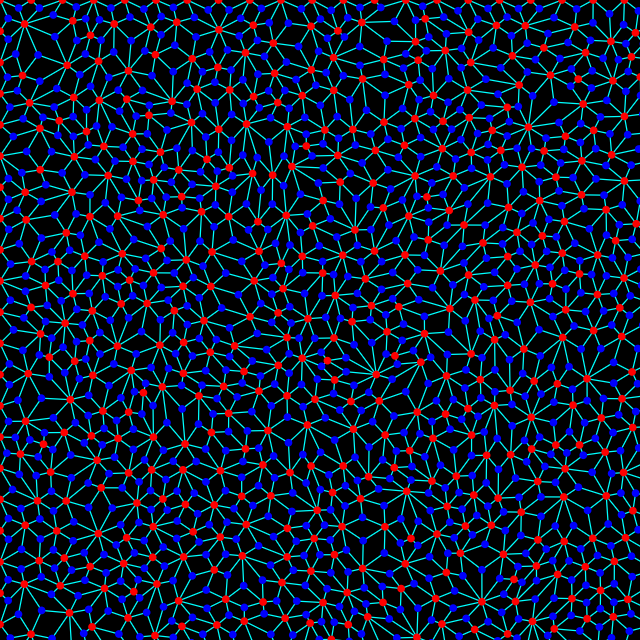
Give the GLSL for this pattern, as a Shadertoy shader.

```glsl
// Scattered red nodes joined by a Delaunay triangulation; each triangle shows a
// blue dot at its center of mass and three cyan spokes to its corners. The triangle
// around a pixel is found by swapping in sites that lie inside its circumcircle.

#define CELLS 20.5          // site cells per canvas height
#define JITTER 1.0          // random offset of a site, in cells
#define SPACING 0.92        // wanted gap between sites, in cells
#define DOT_RADIUS 0.006    // in canvas units
#define SPOKE_WIDTH 0.00195 // in canvas units
#define NODE_COLOR vec3(1.0, 0.0, 0.0)
#define HUB_COLOR vec3(0.0, 0.0, 1.0)
#define SPOKE_COLOR vec3(0.0, 1.0, 1.0)
#define MAX_SWAPS 24

float cross2(vec2 a, vec2 b) { return a.x * b.y - a.y * b.x; }

vec2 hash22(vec2 p) {
    vec3 q = fract(vec3(p.xyx) * vec3(0.1031, 0.1030, 0.0973));
    q += dot(q, q.yzx + 33.33);
    return fract((q.xx + q.yz) * q.zy);
}

// Sites of the left column and top row stay evenly spaced on the border.
float mobility(vec2 cell) {
    return (cell.x == 0.0 || cell.y == 0.0) ? 0.0 : 1.0;
}

vec2 rawSite(vec2 cell) {
    return cell + JITTER * (hash22(cell + 57.0) - 0.5) * mobility(cell);
}

// Repulsion along the offset from a neighbour that is too close.
vec2 repel(vec2 offset) {
    float gap = length(offset);
    return offset / max(gap, 1e-4) * 0.5 * max(SPACING - gap, 0.0);
}

vec2 circumcenter(vec2 a, vec2 b, vec2 c) {
    vec2 u = b - a, v = c - a;
    float uu = dot(u, u), vv = dot(v, v);
    vec2 n = vec2(v.y * uu - u.y * vv, u.x * vv - v.x * uu);
    return a + n / max(2.0 * cross2(u, v), 1e-6);
}

// Distance from the pixel, at the origin, to the segment ab.
float segmentDistance(vec2 a, vec2 b) {
    vec2 ab = b - a;
    float t = clamp(-dot(a, ab) / max(dot(ab, ab), 1e-6), 0.0, 1.0);
    return length(a + t * ab);
}

// Antialiased coverage of a shape reaching to the given radius.
float coverage(float dist, float radius) {
    return clamp(0.5 + (radius - dist / CELLS) * iResolution.y, 0.0, 1.0);
}

void mainImage(out vec4 fragColor, in vec2 fragCoord) {
    vec2 uv = fragCoord / iResolution.y;
    vec2 p = vec2(uv.x, 1.0 - uv.y) * CELLS;
    vec2 home = floor(p + 0.5);

    // First relaxation of the 7 x 7 nearby sites
    vec2 early[49];
    for (int i = 0; i < 49; i++) {
        vec2 cell = home + vec2(i % 7 - 3, i / 7 - 3);
        vec2 site = rawSite(cell), shift = vec2(0.0);
        for (int k = 0; k < 9; k++)
            shift += repel(site - rawSite(cell + vec2(k % 3 - 1, k / 3 - 1)));
        early[i] = site + shift * mobility(cell);
    }

    // Second relaxation of the inner 5 x 5, stored relative to the pixel
    vec2 sites[25];
    float nodeDist = 1e3;
    for (int i = 0; i < 25; i++) {
        int x = i % 5, y = i / 5;
        vec2 site = early[(y + 1) * 7 + x + 1], shift = vec2(0.0);
        for (int k = 0; k < 9; k++)
            shift += repel(site - early[(y + k / 3) * 7 + x + k % 3]);
        sites[i] = site + shift * mobility(home + vec2(x - 2, y - 2)) - p;
        nodeDist = min(nodeDist, length(sites[i]));
    }

    // Shrink a large triangle around the pixel to the Delaunay one
    vec2 a = vec2(0.0, 6.0), b = vec2(-5.2, -3.0), c = vec2(5.2, -3.0);
    for (int n = 0; n < MAX_SWAPS; n++) {
        vec2 middle = circumcenter(a, b, c);
        float best = dot(a - middle, a - middle) * 0.9999;
        vec2 q = vec2(0.0);
        bool found = false;
        for (int i = 0; i < 25; i++) {
            vec2 d = sites[i] - middle;
            float dd = dot(d, d);
            if (dd < best) { best = dd; q = sites[i]; found = true; }
        }
        if (!found) break;
        // Replace the corner that keeps the pixel enclosed
        float sa = cross2(a, q), sb = cross2(b, q), sc = cross2(c, q);
        if (sb >= 0.0 && sa <= 0.0) c = q;
        else if (sc >= 0.0 && sb <= 0.0) a = q;
        else b = q;
    }

    // Spokes first, then hub dots, then nodes
    vec2 hub = (a + b + c) / 3.0;
    float spokeDist = min(segmentDistance(hub, a),
        min(segmentDistance(hub, b), segmentDistance(hub, c)));
    vec3 color = SPOKE_COLOR * coverage(spokeDist, 0.5 * SPOKE_WIDTH);
    color = mix(color, HUB_COLOR, coverage(length(hub), DOT_RADIUS));
    color = mix(color, NODE_COLOR, coverage(nodeDist, DOT_RADIUS));
    fragColor = vec4(color, 1.0);
}
```
